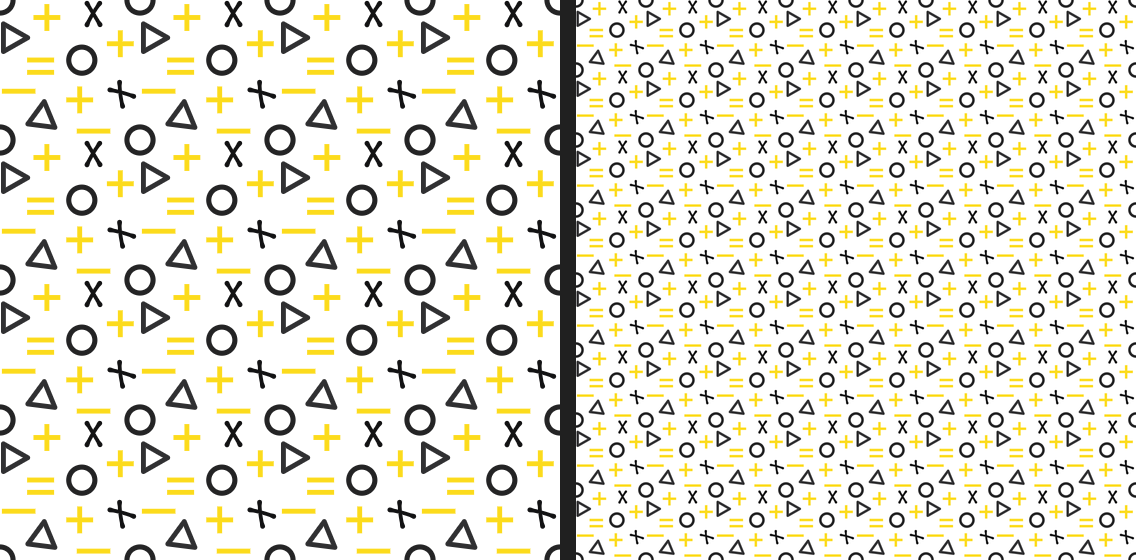
Left, the tile; right, the same tile 2 across and 2 down.
A three.js fragment shader for this pattern:

```glsl
// Seamless 4 by 4 repeat of yellow plus, dash and equals signs with dark rings, triangles and brushed crosses.
varying vec2 vUv;

const float REPEATS = 4.0;
const float TILE = 192.0;      // design units along one tile; y runs downward
const float BAR = 3.35;        // half width of the straight strokes
const float RING_RADIUS = 17.9;
const vec3 PAPER = vec3(1.0);
const vec3 YELLOW = vec3(0.99, 0.86, 0.11);
const vec3 CHARCOAL = vec3(0.19, 0.19, 0.195);
const vec3 GRAPHITE = vec3(0.14, 0.14, 0.145);
const vec3 INK = vec3(0.075, 0.075, 0.08);

// Offset from a centre to its nearest copy in the repeating tile
vec2 around(vec2 p, vec2 centre) {
  return (fract((p - centre) / TILE + 0.5) - 0.5) * TILE;
}

float box(vec2 p, vec2 halfSize) {
  vec2 d = abs(p) - halfSize;
  return length(max(d, 0.0)) + min(max(d.x, d.y), 0.0);
}

float dash(vec2 p, float halfLength) {
  return box(p, vec2(halfLength, BAR));
}

float plusSign(vec2 p) {
  return min(dash(p, 18.4), dash(p.yx, 18.4));
}

float ring(vec2 p) {
  return abs(length(p) - RING_RADIUS) - 3.5;
}

float segment(vec2 p, vec2 a, vec2 b) {
  vec2 d = b - a;
  return length(p - a - d * clamp(dot(p - a, d) / dot(d, d), 0.0, 1.0));
}

float triangle(vec2 p, vec2 a, vec2 b, vec2 c) {
  return min(segment(p, a, b), min(segment(p, b, c), segment(p, c, a))) - BAR;
}

// Slightly bowed stroke that swells toward its ends
float brush(vec2 p, vec2 a, vec2 b, float bow) {
  vec2 d = b - a;
  float t = clamp(dot(p - a, d) / dot(d, d), 0.0, 1.0);
  vec2 side = normalize(vec2(-d.y, d.x));
  vec2 spine = a + d * t + side * bow * 4.0 * t * (1.0 - t);
  float radius = mix(2.6, 3.3, smoothstep(0.32, 0.5, abs(t - 0.5)));
  return length(p - spine) - radius;
}

vec3 paint(vec3 base, vec3 ink, float dist, float pixel) {
  return mix(base, ink, clamp(0.5 - dist / pixel, 0.0, 1.0));
}

void main() {
  vec2 p = vec2(vUv.x, 1.0 - vUv.y) * REPEATS * TILE;
  float pixel = max(fwidth(vUv.x) * REPEATS * TILE, 0.0001);

  // Yellow signs
  float signs = plusSign(around(p, vec2(109.3, 137.0)));
  signs = min(signs, plusSign(around(p, vec2(165.0, 60.0))));
  signs = min(signs, plusSign(around(p, vec2(64.3, 24.0))));
  signs = min(signs, dash(around(p, vec2(128.3, 179.8)), 23.0));
  signs = min(signs, dash(around(p, vec2(25.6, 125.1)), 23.0));
  for (int i = 0; i < 2; i++) {
    signs = min(signs, dash(around(p, vec2(55.7, 82.3 + 16.9 * float(i))), 18.5));
  }

  // Rings
  float rings = min(ring(around(p, vec2(0.0))), ring(around(p, vec2(112.2, 82.5))));

  // Triangles, one pointing right and one tilted
  float triangles = triangle(around(p, vec2(20.0, 51.7)),
    vec2(-15.3, -19.0), vec2(-15.3, 19.0), vec2(18.0, 0.0));
  triangles = min(triangles, triangle(around(p, vec2(57.0, 158.0)),
    vec2(3.7, -18.7), vec2(-18.8, 12.0), vec2(18.3, 16.7)));

  // Brushed crosses, one upright and one leaning
  vec2 q = around(p, vec2(128.2, 19.3));
  float crosses = min(brush(q, vec2(-8.9, -14.8), vec2(9.0, 14.6), 0.0),
                      brush(q, vec2(8.6, -14.8), vec2(-8.9, 14.8), 0.9));
  q = around(p, vec2(167.0, 129.0));
  crosses = min(crosses, min(brush(q, vec2(-3.0, -16.2), vec2(1.2, 16.8), 1.0),
                             brush(q, vec2(-16.3, -5.7), vec2(16.4, 3.2), -0.8)));

  vec3 color = paint(PAPER, YELLOW, signs, pixel);
  color = paint(color, GRAPHITE, rings, pixel);
  color = paint(color, CHARCOAL, triangles, pixel);
  color = paint(color, INK, crosses, pixel);
  gl_FragColor = vec4(color, 1.0);
}
```
